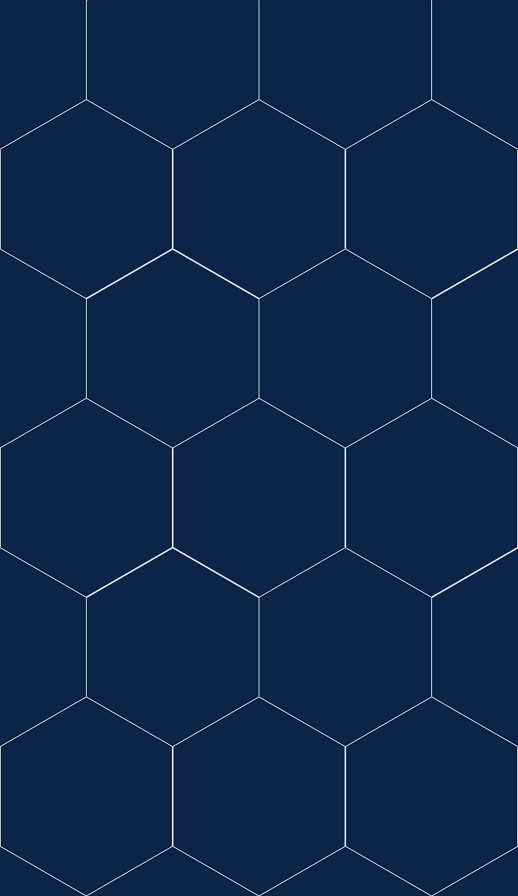
Reproduce this pattern procedurally as a WebGL 2 fragment shader.

```glsl
#version 300 es
precision highp float;
// Thin pale honeycomb outlines on navy, with some edges drawn heavier.

uniform vec2 u_resolution;
out vec4 fragColor;

const vec3 NAVY = vec3(0.043, 0.142, 0.283);
const vec3 HALO = vec3(0.0, 0.09, 0.24);
const vec3 LINE = vec3(0.93, 0.95, 0.96);

const vec2 REPEATS = vec2(3.0);              // repeats across and down
const vec2 PERIOD = vec2(1.0, 1.7320508);    // one repeat, two hexagon rows
const vec2 FIRST_CENTRE = vec2(0.5, 1.0 / 3.0); // in repeats

// Widths are fractions of a hexagon's width.
const float THIN_WIDTH = 0.0052;
const float BOLD_WIDTH = 0.0092;
const float HALO_WIDTH = 0.021;

// Share of a pixel, at distance d from the axis, covered by a stroke.
float strokeCoverage(float d, float width, float pixel) {
    float halfWidth = 0.5 * width;
    float near = clamp(d - 0.5 * pixel, -halfWidth, halfWidth);
    float far = clamp(d + 0.5 * pixel, -halfWidth, halfWidth);
    return (far - near) / pixel;
}

// Offset from the nearest centre of a rectangular lattice.
vec2 latticeOffset(vec2 p) {
    return p - PERIOD * floor(p / PERIOD + 0.5);
}

void main() {
    vec2 cell = gl_FragCoord.xy / u_resolution * REPEATS;
    float pixel = REPEATS.x / u_resolution.x;

    // The two staggered rows: keep whichever centre is closer.
    vec2 p = (cell - FIRST_CENTRE) * PERIOD;
    vec2 rowA = latticeOffset(p);
    vec2 rowB = latticeOffset(p - 0.5 * PERIOD);
    bool inRowA = dot(rowA, rowA) < dot(rowB, rowB);
    vec2 q = abs(inRowA ? rowA : rowB);

    // Distances to the upright and slanted sides.
    float upright = 0.5 - q.x;
    float slanted = 0.5 - dot(q, vec2(0.5, 0.8660254));
    float d = min(upright, slanted);

    // Heavier strokes: uprights of one row, alternate peaks between rows.
    bool peakColumn = abs(mod(cell.x, 2.0) - 1.0) < 0.5;
    bool peakBand = abs(fract(cell.y + 0.25) - 1.0 / 3.0) < 0.2;
    bool aboveFirstRow = cell.y > 0.5;
    bool bold = upright < slanted ? inRowA
                                  : peakColumn && peakBand && aboveFirstRow;
    float width = bold ? BOLD_WIDTH : THIN_WIDTH;

    // Dark halo first, then the pale stroke.
    vec3 color = mix(NAVY, HALO, strokeCoverage(d, HALO_WIDTH, pixel));
    color = mix(color, LINE, strokeCoverage(d, width, pixel));
    fragColor = vec4(color, 1.0);
}
```
